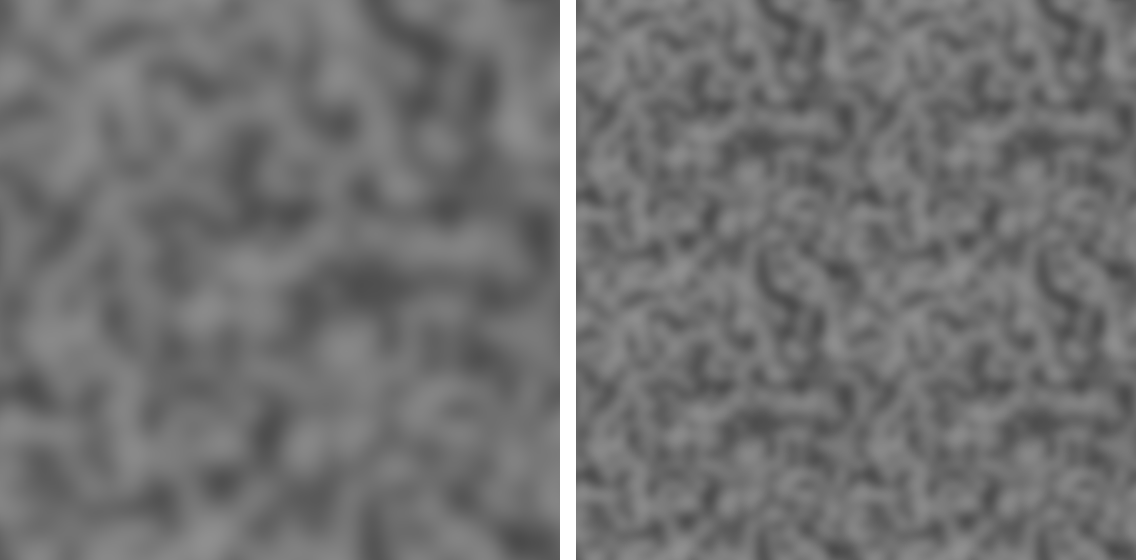
Left, the tile; right, the same tile 2 across and 2 down.
A WebGL 2 fragment shader for this texture:

```glsl
#version 300 es
precision highp float;
// Soft grey cloud mottling: seamless random field smoothed by a round Gaussian.

uniform vec2 u_resolution;
out vec4 fragColor;

const int CELLS = 28;             // random values along each side of the tile
const int REACH = 2;              // neighbouring cells gathered per direction
const float BLUR = 0.70;          // Gaussian radius, in cells
const float MEAN_GREY = 0.437;
const float CONTRAST = 0.052;     // standard deviation of the grey
const float DARK_BIAS = 0.06;     // deepens dark spots, flattens light areas
const uint SEED = 71u;

// Integer hash of a wrapped cell, from -1 to 1
float cellValue(ivec2 cell) {
    uvec2 c = uvec2((cell + CELLS) % CELLS);
    uint h = (c.x + c.y * uint(CELLS) + SEED) * 747796405u + 2891336453u;
    h = ((h >> ((h >> 28) + 4u)) ^ h) * 277803737u;
    h = (h >> 22) ^ h;
    return float(h >> 8) / 8388608.0 - 1.0;
}

// Periodic Gaussian-filtered noise with zero mean and unit deviation
float smoothField(vec2 uv) {
    vec2 p = uv * float(CELLS);
    ivec2 base = ivec2(floor(p));
    float total = 0.0;
    float power = 0.0;
    for (int y = -REACH; y <= REACH; y++) {
        for (int x = -REACH; x <= REACH; x++) {
            ivec2 cell = base + ivec2(x, y);
            vec2 d = p - vec2(cell) - 0.5;
            float weight = exp(-dot(d, d) / (2.0 * BLUR * BLUR));
            total += weight * cellValue(cell);
            power += weight * weight;
        }
    }
    return total * sqrt(3.0 / power);
}

void main() {
    vec2 uv = gl_FragCoord.xy / u_resolution;
    float field = smoothField(uv);
    field -= DARK_BIAS * (field * field - 1.0);
    fragColor = vec4(vec3(MEAN_GREY + CONTRAST * field), 1.0);
}
```
